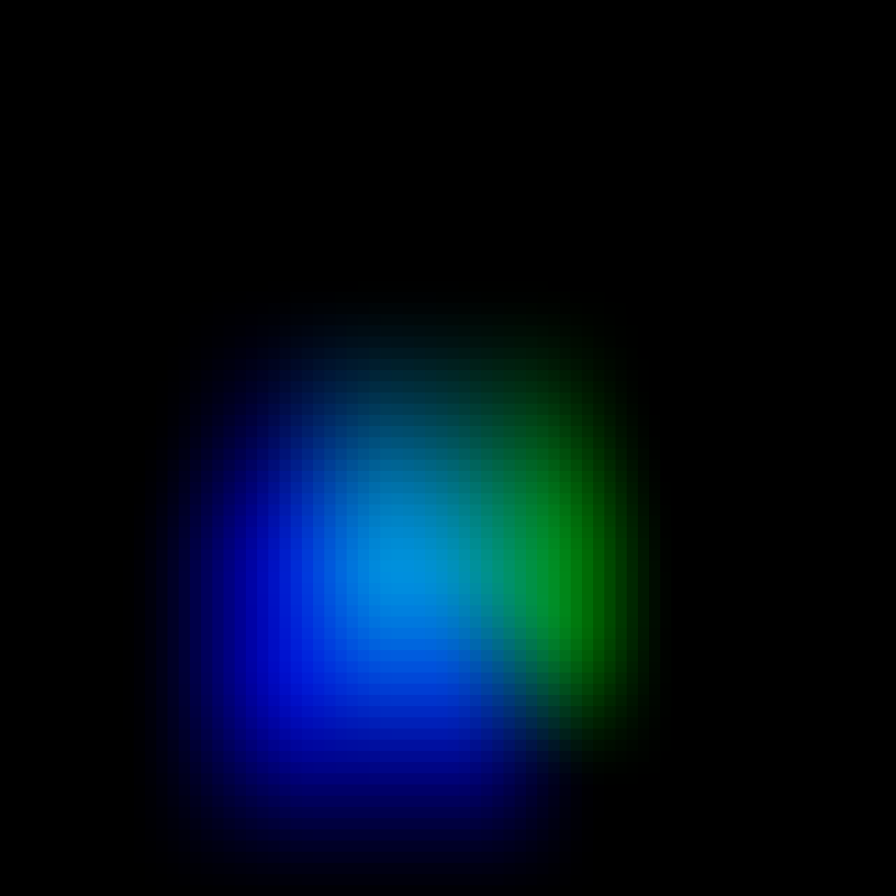
This background is drawn by a Shadertoy shader. Its source:

```glsl
// Two overlapping soft lights, blue at left and green at right, on black.
// Each light is the product of smooth windows along x and y, and is
// sampled on a coarse square grid to give a faint mosaic.

const float CELLS = 80.0;
const vec3 BLUE_LIGHT = vec3(0.0, 0.0, 0.87);
const vec3 GREEN_LIGHT = vec3(0.0, 0.57, 0.0);

// Rises from 0 to 1 over rise.x..rise.y, then falls over fall.x..fall.y.
float softWindow(float v, vec2 rise, vec2 fall) {
    return smoothstep(rise.x, rise.y, v) * (1.0 - smoothstep(fall.x, fall.y, v));
}

// Snaps a point to cell centres, blending neighbours across one pixel.
vec2 mosaic(vec2 p, float cells, vec2 pixel) {
    vec2 grid = p * cells;
    vec2 blend = clamp((fract(grid) - 1.0) / (pixel * cells) + 1.0, 0.0, 1.0);
    return (floor(grid) + blend + 0.5) / cells;
}

// Blue light: its right side softens and its left side narrows upward.
float blueGlow(vec2 p) {
    vec2 topFade = vec2(0.349, 0.694);
    float narrowing = 0.045 * smoothstep(topFade.x, topFade.y, p.y);
    float fallStart = 0.397 + 0.22 * (0.609 - p.y);
    float across = softWindow(p.x, vec2(0.137, 0.352) + narrowing,
                              vec2(fallStart, 0.677));
    return across * softWindow(p.y, vec2(-0.022, 0.271), topFade);
}

// Green light: its lower edge grows steeper toward the right.
float greenGlow(vec2 p) {
    vec2 topFade = vec2(0.355, 0.694);
    float narrowing = 0.033 * smoothstep(topFade.x, topFade.y, p.y);
    float riseEnd = mix(0.375, 0.316, smoothstep(0.52, 0.664, p.x));
    float across = softWindow(p.x, vec2(0.267, 0.443),
                              vec2(0.605, 0.758) - narrowing);
    return across * softWindow(p.y, vec2(0.115, riseEnd), topFade);
}

void mainImage(out vec4 fragColor, in vec2 fragCoord) {
    vec2 pixel = 1.0 / iResolution.xy;
    vec2 p = mosaic(fragCoord * pixel, CELLS, pixel);

    // Add the lights on black.
    vec3 color = BLUE_LIGHT * blueGlow(p) + GREEN_LIGHT * greenGlow(p);
    fragColor = vec4(color, 1.0);
}
```
